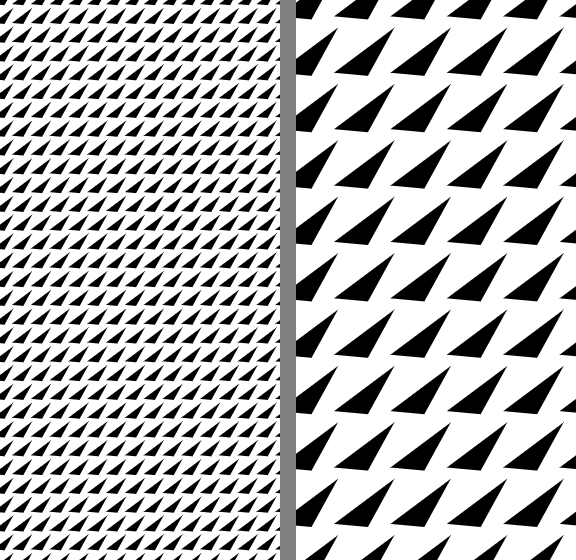
Left, the full canvas; right, a detail of the centre.
Reproduce this pattern procedurally as a Shadertoy shader.

```glsl
// Slanted black triangular shards repeated on a square grid over white.

#define REPEATS_ACROSS 14.895
#define TIP_OFFSET vec2(0.71, 0.37)     // tip position inside a cell
#define LEFT_CORNER vec2(-1.07, -0.80)  // corners relative to the tip, in cells
#define BASE_CORNER vec2(-0.47, -0.855)
#define PAPER vec3(1.0)
#define INK vec3(0.0)

float cross2(vec2 a, vec2 b) {
    return a.x * b.y - a.y * b.x;
}

// x: squared distance to the edge, y: positive on its inner side
vec2 edgeDistance(vec2 p, vec2 a, vec2 b) {
    vec2 edge = b - a;
    vec2 toPoint = p - a;
    float along = clamp(dot(toPoint, edge) / dot(edge, edge), 0.0, 1.0);
    vec2 gap = toPoint - edge * along;
    return vec2(dot(gap, gap), cross2(edge, toPoint));
}

// Signed distance to the shard, corners in counterclockwise order
float shardDistance(vec2 p) {
    vec2 tip = vec2(0.0);
    vec2 d = edgeDistance(p, tip, LEFT_CORNER);
    d = min(d, edgeDistance(p, LEFT_CORNER, BASE_CORNER));
    d = min(d, edgeDistance(p, BASE_CORNER, tip));
    return -sqrt(d.x) * sign(d.y);
}

void mainImage(out vec4 fragColor, in vec2 fragCoord) {
    float pixel = REPEATS_ACROSS / iResolution.x;
    vec2 cell = fract(fragCoord * pixel - TIP_OFFSET);

    // Each shard reaches past its cell, so include the neighbours
    float nearest = 1.0;
    for (int row = 0; row < 2; row++) {
        for (int column = 0; column < 3; column++) {
            vec2 neighbour = vec2(float(column), float(row));
            nearest = min(nearest, shardDistance(cell - neighbour));
        }
    }

    float coverage = clamp(0.5 - nearest / pixel, 0.0, 1.0);
    fragColor = vec4(mix(PAPER, INK, coverage), 1.0);
}
```
